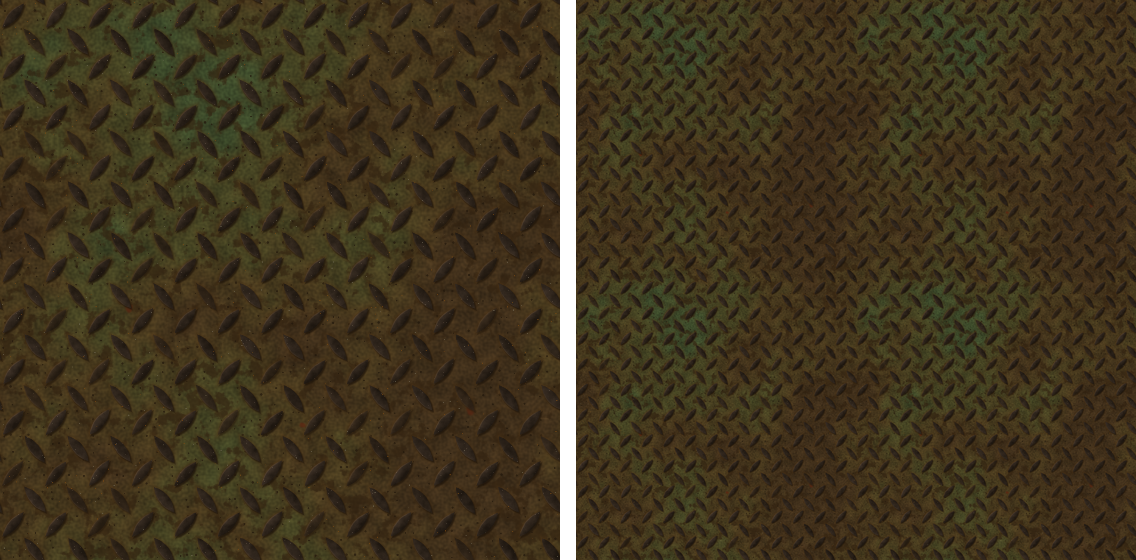
Left: one tile. Right: repeated 2 by 2.
A three.js fragment shader for this texture:

```glsl
// Worn steel tread plate: a 13 by 11 lattice of raised lens-shaped lugs in two
// leaning directions, over patchy green paint, olive grime and brown rust.
// Wrapping gradient noise drives the wear; hashed cells scatter pits and specks.
varying vec2 vUv;

const float TAU = 6.28318;

vec2 hash2(vec2 p, float seed) {
  vec3 q = fract(p.xyx * vec3(0.1031, 0.1030, 0.0973) + seed * 0.137);
  q += dot(q, q.yzx + 33.33);
  return fract((q.xx + q.yz) * q.zy);
}

// Gradient noise that wraps after n cells
float corner(vec2 id, vec2 f, vec2 o, float n, float seed) {
  float a = TAU * hash2(mod(id + o, n), seed).x;
  return dot(vec2(cos(a), sin(a)), f - o);
}

float noise(vec2 uv, float n, float seed) {
  vec2 id = floor(uv * n), f = fract(uv * n);
  vec2 u = f * f * f * (f * (f * 6.0 - 15.0) + 10.0);
  float low = mix(corner(id, f, vec2(0, 0), n, seed), corner(id, f, vec2(1, 0), n, seed), u.x);
  float high = mix(corner(id, f, vec2(0, 1), n, seed), corner(id, f, vec2(1, 1), n, seed), u.x);
  return mix(low, high, u.y);
}

float fbm(vec2 uv, float n, float seed) {
  float sum = 0.0, amp = 0.6;
  for (int i = 0; i < 4; i++) {
    sum += amp * noise(uv, n, seed + float(i));
    n *= 2.0;
    amp *= 0.55;
  }
  return sum;
}

// Soft dots in some cells of an n by n grid; radius is in cells
float scatter(vec2 uv, float n, float radius, float chance, float seed) {
  vec2 id = mod(floor(uv * n), n);
  vec2 h = hash2(id, seed);
  float d = length(fract(uv * n) - 0.3 - 0.4 * h);
  float r = radius * (0.5 + 0.5 * h.y);
  return (1.0 - smoothstep(r * 0.4, r, d)) * step(hash2(id, seed + 5.0).x, chance);
}

// Signed distance to a lens pointing along y
float lens(vec2 p, float halfLength, float halfWidth) {
  float r = (halfLength * halfLength + halfWidth * halfWidth) / (2.0 * halfWidth);
  return length(vec2(abs(p.x) + r - halfWidth, p.y)) - r;
}

// One lattice of lugs with rust halo, cast shadow and shaded body
vec3 addLugs(vec3 col, vec2 uv, vec2 offset, float angle, float seed) {
  vec2 grid = vec2(13.0, 11.0);
  vec2 cell = uv * grid - offset + 0.5;
  vec2 h = hash2(mod(floor(cell), grid), seed);
  vec2 p = (fract(cell) - 0.5) / grid - (h - 0.5) * 0.002;
  angle += (h.y - 0.5) * 0.08;
  vec2 axis = vec2(cos(angle), sin(angle)), side = vec2(axis.y, -axis.x);
  vec2 q = vec2(dot(p, side), dot(p, axis));
  vec2 s = p - vec2(0.0022, -0.0026);
  float halfWidth = 0.0083 + 0.001 * h.x;
  float rough = fbm(uv, 64.0, 31.0);
  float d = lens(q, 0.029, halfWidth) + 0.0012 * rough;
  float shade = lens(vec2(dot(s, side), dot(s, axis)), 0.029, halfWidth);
  float strength = mix(0.65, 1.0, smoothstep(0.0, 0.35, h.x));

  vec3 rust = vec3(0.28, 0.185, 0.075) * (1.0 + 0.5 * rough);
  col = mix(col, rust, 0.6 * exp(-max(d, 0.0) / 0.004));
  col = mix(col, vec3(0.09, 0.06, 0.03), 0.65 * strength * (1.0 - smoothstep(-0.002, 0.0025, shade)));

  float slope = dot(side, normalize(vec2(-1.0, 0.5))) * q.x / halfWidth;
  float light = 0.45 + 0.5 * slope + 0.7 * rough + 0.25 * (h.y - 0.5);
  vec3 body = mix(vec3(0.115, 0.087, 0.06), vec3(0.235, 0.188, 0.148), clamp(light, 0.0, 1.0));
  body += vec3(0.10, 0.09, 0.08) * scatter(uv, 190.0, 0.25, 0.12, 41.0);
  // Thin lit rim on the side facing the light
  body += vec3(0.08, 0.055, 0.025) * smoothstep(0.0, 0.6, slope) * smoothstep(-0.003, -0.0008, d);
  return mix(col, body, strength * (1.0 - smoothstep(-0.001, 0.001, d)));
}

void main() {
  vec2 uv = vUv;

  // Broad patches, from bare rust through olive to green paint
  float paint = 0.40 + 0.20 * cos(TAU * (uv.x - 0.33)) + 0.12 * cos(TAU * (uv.y - 0.82));
  paint += 1.0 * fbm(uv, 4.0, 1.0);
  vec3 col = mix(vec3(0.25, 0.185, 0.105), vec3(0.28, 0.225, 0.115), smoothstep(0.05, 0.4, paint));
  col = mix(col, vec3(0.27, 0.265, 0.135), smoothstep(0.35, 0.65, paint));
  col = mix(col, vec3(0.235, 0.29, 0.165), smoothstep(0.65, 1.0, paint));
  col *= 1.0 + 0.4 * fbm(uv, 24.0, 7.0) + 0.25 * noise(uv, 180.0, 12.0);

  // Rust blotches and pits
  float blotch = smoothstep(0.06, 0.3, fbm(uv, 34.0, 15.0) + 0.25 * noise(uv, 7.0, 20.0));
  col = mix(col, vec3(0.19, 0.128, 0.06), 0.65 * blotch);
  col = mix(col, vec3(0.13, 0.09, 0.045), 0.7 * scatter(uv, 70.0, 0.22, 0.25, 22.0));

  // Rare red stains
  float stain = scatter(uv + 0.004 * noise(uv, 70.0, 23.0), 10.0, 0.12, 0.05, 24.0);
  col = mix(col, vec3(0.36, 0.13, 0.06), 0.7 * stain);

  col = addLugs(col, uv, vec2(0.305, 0.70), 0.87, 51.0);
  col = addLugs(col, uv, vec2(0.80, 0.18), 2.23, 57.0);

  // Pale and orange specks
  col = mix(col, vec3(0.45, 0.42, 0.34), 0.6 * scatter(uv, 80.0, 0.14, 0.04, 61.0));
  col = mix(col, vec3(0.48, 0.29, 0.08), 0.7 * scatter(uv, 90.0, 0.15, 0.04, 67.0));
  gl_FragColor = vec4(col, 1.0);
}
```
